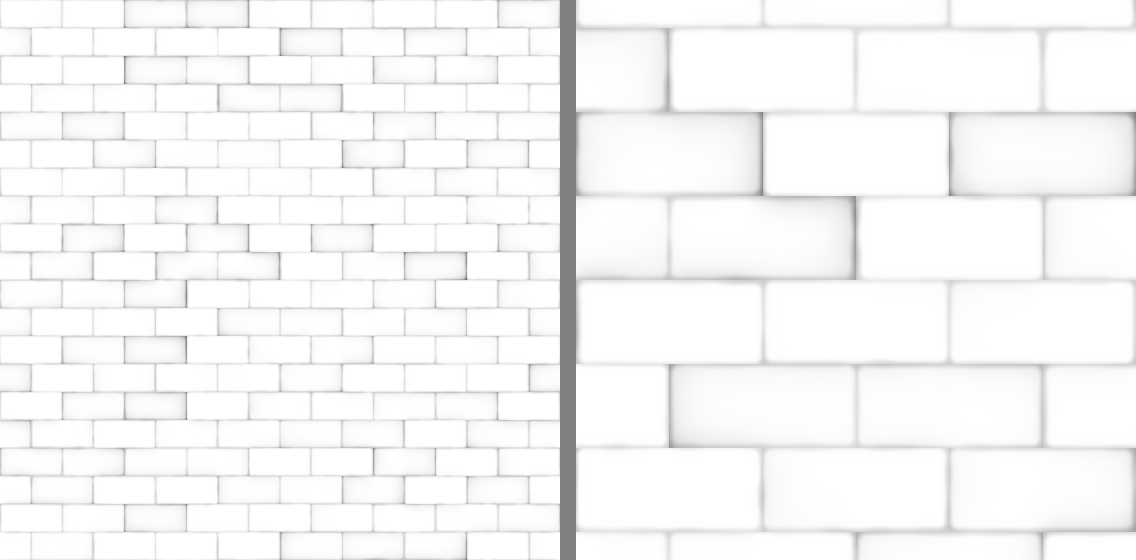
Left: the whole. Right: its middle third, enlarged.
Give the GLSL for this texture map, as a WebGL 1 fragment shader.

```glsl
precision highp float;
uniform vec2 u_resolution;

float hash(vec2 p) {
  return fract(sin(dot(p, vec2(127.1, 311.7))) * 43758.5453);
}

// Value noise that wraps after the given number of cells
float noise(vec2 uv, vec2 cells) {
  vec2 p = uv * cells;
  vec2 i = floor(p);
  vec2 f = fract(p);
  f = f * f * (3.0 - 2.0 * f);
  vec2 a = mod(i, cells);
  vec2 b = mod(i + 1.0, cells);
  return mix(mix(hash(a), hash(vec2(b.x, a.y)), f.x),
             mix(hash(vec2(a.x, b.y)), hash(b), f.x), f.y);
}

vec2 wrapBrick(vec2 id) {
  return mod(id, vec2(9.0, 20.0));
}

// How far a brick stands out: 0 is sunken, 1 is flush with the front
float brickHeight(vec2 id) {
  return smoothstep(-0.2, 0.85, hash(wrapBrick(id) + 3.7));
}

float rowShift(float row) {
  return 0.5 * mod(row + 1.0, 2.0);
}

// Height of a row at x, blended across its vertical joints
float rowHeight(float x, float row) {
  float s = x + rowShift(row) - 0.5;
  float i = floor(s);
  return mix(brickHeight(vec2(i, row)), brickHeight(vec2(i + 1.0, row)),
             smoothstep(0.35, 0.65, s - i));
}

float roundedBox(vec2 p, vec2 halfSize, float radius) {
  vec2 q = abs(p) - halfSize + radius;
  return length(max(q, 0.0)) + min(max(q.x, q.y), 0.0) - radius;
}

// Shadow cast by a higher neighbour at a distance from the shared edge
float sideShadow(float rise, float dist, float reach) {
  return max(rise, 0.0) * exp(-max(dist, 0.0) / reach);
}

void main() {
  vec2 uv = gl_FragCoord.xy / u_resolution;
  vec2 brickSize = 1.0 / vec2(9.0, 20.0);

  // Running bond layout
  vec2 p = uv / brickSize;
  float row = floor(p.y);
  vec2 bond = vec2(p.x + rowShift(row), p.y);
  vec2 id = floor(bond);
  vec2 local = (bond - id - 0.5) * brickSize;
  float height = brickHeight(id);

  // Uneven outline, each brick set slightly off its place
  vec2 cell = wrapBrick(id);
  vec2 offset = vec2(hash(cell + 41.3), hash(cell + 77.9)) - 0.5;
  float wobble = noise(uv, vec2(70.0)) - 0.5;
  vec2 halfSize = 0.5 * brickSize - mix(0.0016, 0.0009, height);
  float edge = roundedBox(local - 0.0016 * offset, halfSize, 0.005) + 0.0014 * wobble;
  float soft = max(0.0024, 0.8 / min(u_resolution.x, u_resolution.y));
  float joint = smoothstep(-soft, soft, edge);

  // Soft occlusion from the four sides
  vec2 nearSide = 0.5 * brickSize + local;
  vec2 farSide = 0.5 * brickSize - local;
  float left = brickHeight(id - vec2(1.0, 0.0)) - height;
  float right = brickHeight(id + vec2(1.0, 0.0)) - height;
  float below = rowHeight(p.x, row - 1.0) - height;
  float above = rowHeight(p.x, row + 1.0) - height;
  float shadow = sideShadow(left, nearSide.x, 0.009)
               + sideShadow(right, farSide.x, 0.009)
               + sideShadow(below, nearSide.y, 0.0075)
               + sideShadow(above, farSide.y, 0.0075);

  // Patchy shade and fine grain
  float patches = noise(uv, vec2(24.0, 40.0));
  float grain = noise(uv, vec2(180.0)) - 0.5;
  shadow *= 0.14 * (0.5 + 0.9 * patches + 0.15 * grain);

  // Joints darken beside a step, mostly along the short sides
  float sideStep = max(abs(left) * exp(-nearSide.x / 0.003),
                       abs(right) * exp(-farSide.x / 0.003));
  float jointShade = 0.07 + 0.11 * noise(uv, vec2(30.0, 60.0)) + 0.16 * sideStep;
  float rim = 0.025 * exp(-max(-edge, 0.0) / 0.002);

  float value = 1.0 - min(shadow, 0.25) - joint * jointShade - rim;
  gl_FragColor = vec4(vec3(clamp(value, 0.0, 1.0)), 1.0);
}
```
